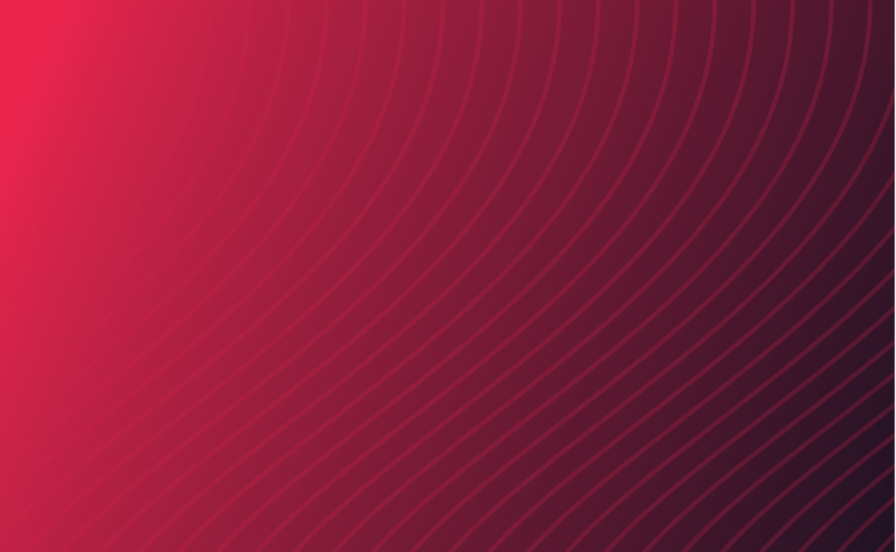
Reproduce this background procedurally as a Shadertoy shader.

```glsl
// Crimson to dark plum diagonal gradient with evenly spaced S-curved lines and a pale right rim.

#define GLOW_COLOR vec3(0.915, 0.146, 0.306)
#define DARK_COLOR vec3(0.122, 0.072, 0.140)
#define LINE_COLOR vec3(0.820, 0.134, 0.290)
#define RIM_COLOR vec3(0.960, 0.940, 0.950)
#define GRADIENT_DIR vec2(0.924, 0.382)
#define GRADIENT_RANGE vec2(0.12, 1.88)
#define LINE_SPACING 0.07036
#define LINE_PHASE 0.0285
#define LINE_HALF_WIDTH 0.0042
#define LINE_OPACITY 0.24
#define RIM_WIDTH 0.0025
#define BEND vec4(0.88, 0.28, 0.06, -0.39)

// Leftward shift of every line at a given depth below the top edge.
float bendOffset(float depth) {
    vec4 powers = vec4(1.0, depth, depth * depth, depth * depth * depth);
    return depth * depth * dot(BEND, powers);
}

// Derivative of the shift, used to keep the stroke width constant.
float bendSlope(float depth) {
    vec4 powers = vec4(1.0, depth, depth * depth, depth * depth * depth);
    return depth * dot(BEND * vec4(2.0, 3.0, 4.0, 5.0), powers);
}

// Distance to the nearest of the repeated curves.
float lineDistance(vec2 p) {
    float x = p.x + bendOffset(p.y) - LINE_PHASE;
    float cell = fract(x / LINE_SPACING + 0.5) - 0.5;
    float slope = bendSlope(p.y);
    return abs(cell) * LINE_SPACING / sqrt(1.0 + slope * slope);
}

void mainImage(out vec4 fragColor, in vec2 fragCoord) {
    // Height units, measured from the top left corner
    vec2 p = fragCoord / iResolution.y;
    p.y = 1.0 - p.y;
    float pixel = 1.0 / iResolution.y;

    // Diagonal background, falling a little faster near the bright corner
    float along = dot(p, GRADIENT_DIR);
    float t = (along - GRADIENT_RANGE.x) / (GRADIENT_RANGE.y - GRADIENT_RANGE.x);
    t = pow(clamp(t, 0.0, 1.0), 0.865);
    vec3 color = mix(GLOW_COLOR, DARK_COLOR, t);

    // Translucent lines, fading out inside the bright corner
    float stroke = 1.0 - smoothstep(-0.75 * pixel, 0.75 * pixel, lineDistance(p) - LINE_HALF_WIDTH);
    float fade = smoothstep(0.02, 0.12, t);
    color = mix(color, LINE_COLOR, stroke * fade * LINE_OPACITY);

    // Thin pale rim along the right side
    float fromRight = iResolution.x / iResolution.y - p.x;
    float rim = clamp((RIM_WIDTH - fromRight) / pixel + 0.5, 0.0, 1.0);
    color = mix(color, RIM_COLOR, rim);

    fragColor = vec4(color, 1.0);
}
```
